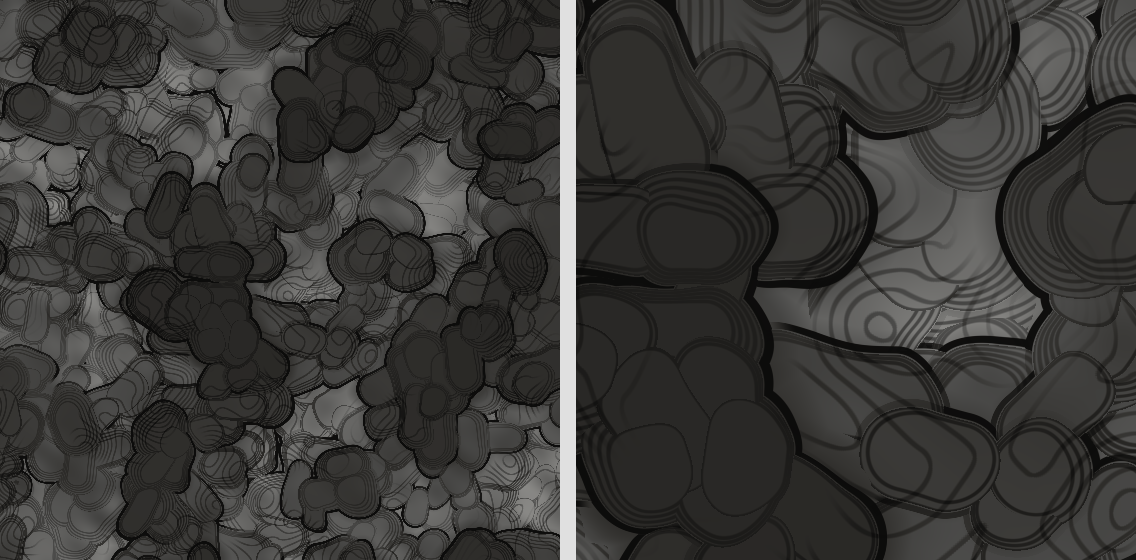
Left: the whole. Right: its middle third, enlarged.
A WebGL 2 fragment shader for this texture:

```glsl
#version 300 es
precision highp float;
precision highp int;

uniform vec2 u_resolution;
out vec4 fragColor;

const float CELL = 0.05;
const float TERRACE_SLOPE = 2.0;
const float CLIFF_SLOPE = 140.0;
const float SHADOW_SLOPE = 16.0;
const float INK_WIDTH = 0.0042;
const mat2 TURN = mat2(0.8, 0.6, -0.6, 0.8);

struct Relief {
    float height;   // lowest lobe at this point
    float inked;    // same relief with lobes grown by the ink width
    float shadow;   // same relief with gently sloped cliffs
    float ring;     // distance to the nearest terrace line
};

// Integer hash giving three values from 0 to 1
vec3 hash3(vec2 cell, int seed) {
    uvec3 v = uvec3(ivec3(ivec2(cell) + 4096, seed));
    v = v * 1664525u + 1013904223u;
    v.x += v.y * v.z; v.y += v.z * v.x; v.z += v.x * v.y;
    v ^= v >> 16u;
    v.x += v.y * v.z; v.y += v.z * v.x; v.z += v.x * v.y;
    return vec3(v >> 8u) / 16777216.0;
}

float noise(vec2 p, int seed) {
    vec2 i = floor(p), f = fract(p);
    f = f * f * (3.0 - 2.0 * f);
    float low = mix(hash3(i, seed).x, hash3(i + vec2(1, 0), seed).x, f.x);
    float high = mix(hash3(i + vec2(0, 1), seed).x, hash3(i + vec2(1, 1), seed).x, f.x);
    return mix(low, high, f.y);
}

// Rolling ground with sunken clusters
float groundHeight(vec2 p) {
    vec2 turned = TURN * p;
    float rolling = 0.65 * noise(turned * 7.0, 1) + 0.35 * noise(p * 13.0, 2);
    float cluster = smoothstep(0.5, 0.56, noise(TURN * turned * 6.5, 3));
    return 0.62 + 1.3 * (rolling - 0.5) - 0.16 * cluster;
}

float capsuleDistance(vec2 p, vec2 axis, float halfLength, float radius) {
    float along = clamp(dot(p, axis), -halfLength, halfLength);
    return length(p - axis * along) - radius;
}

// Flat lobe, terraced rim, then a cliff
float lobeProfile(float base, float d, float rim, float cliff, float grow) {
    return base + TERRACE_SLOPE * clamp(d, 0.0, rim) + cliff * max(d - rim - grow, 0.0);
}

// Overlapping capsules, the lowest one showing
Relief carve(vec2 p) {
    float open = groundHeight(p) + 0.2;
    Relief relief = Relief(open, open, open, 1.0);
    vec2 home = floor(p / CELL);
    for (int y = -2; y <= 2; y++) {
        for (int x = -2; x <= 2; x++) {
            vec2 cell = home + vec2(x, y);
            vec3 place = hash3(cell, 11);
            vec3 form = hash3(cell, 12);
            vec2 center = (cell + place.xy) * CELL;
            vec2 offset = p - center;
            float angle = 9.0 * noise(center * 5.0, 13) + 1.2 * place.z;
            vec2 axis = vec2(cos(angle), sin(angle));
            float halfLength = 0.034 * form.x;
            float radius = mix(0.018, 0.03, form.y);

            // Plateaus let neighbouring lobes merge
            float base = groundHeight(center) + 0.08 * (form.y - 0.5);
            base = clamp(mix(base, round(base * 8.0) / 8.0, 0.6), 0.12, 0.85);

            // Rims lean to one side, so the terraces are eccentric
            float fullRim = 0.026 * form.z;
            vec2 lean = vec2(-axis.y, axis.x);
            float side = dot(offset, lean) / max(length(offset), 0.001);
            float rim = fullRim * (0.7 + 0.3 * side);
            float spacing = max(rim / ceil(fullRim / 0.0065), 0.001);

            float d = capsuleDistance(offset, axis, halfLength, radius);
            float surface = lobeProfile(base, d, rim, CLIFF_SLOPE, 0.0);
            relief.inked = min(relief.inked, lobeProfile(base, d, rim, CLIFF_SLOPE, INK_WIDTH));
            relief.shadow = min(relief.shadow, lobeProfile(base, d, rim, SHADOW_SLOPE, 0.0));
            if (surface < relief.height) {
                relief.height = surface;
                float turn = max(round(d / spacing), 0.0);
                relief.ring = d > rim ? 1.0 : abs(d - turn * spacing);
            }
        }
    }
    return relief;
}

float stroke(float d, float width) {
    return 1.0 - smoothstep(0.3 * width, width, d);
}

// Thin level lines of a smooth field
float levelLines(float field, float width) {
    float steepness = max(fwidth(field) * u_resolution.y, 1.0);
    return stroke((0.5 - abs(fract(field) - 0.5)) / steepness, width);
}

void main() {
    vec2 p = gl_FragCoord.xy / u_resolution.y;
    vec2 wobble = vec2(noise(p * 24.0, 5), noise(p * 24.0, 6)) - 0.5;
    vec2 q = p + 0.011 * wobble;
    Relief relief = carve(q);
    float light = clamp(relief.height, 0.1, 0.82);

    // Base tone with uneven light on the high ground
    float tone = 0.15 + 0.46 * light * light;
    float uneven = noise(TURN * p * vec2(20.0, 30.0), 7) - 0.5;
    tone *= 1.0 + 0.4 * uneven * smoothstep(0.25, 0.6, light);

    // Fine terrace lines and faint wandering strokes
    float grain = noise(TURN * p * 14.0, 8);
    tone *= 1.0 - mix(0.2, 0.55, grain) * stroke(relief.ring, 0.0017);
    float wander = levelLines(9.0 * noise(TURN * q * 16.0, 9), 0.0017);
    tone *= 1.0 - 0.35 * wander * smoothstep(0.35, 0.65, grain);

    // Soft shade and an ink outline at the cliffs
    tone *= 1.0 - min(0.8 * max(relief.height - relief.shadow, 0.0), 0.2);
    tone = mix(tone, 0.04, 0.96 * smoothstep(0.06, 0.17, relief.height - relief.inked));

    vec3 tint = mix(vec3(1.03, 1.0, 0.94), vec3(1.005, 1.0, 0.98), smoothstep(0.15, 0.3, tone));
    fragColor = vec4(tone * tint, 1.0);
}
```
